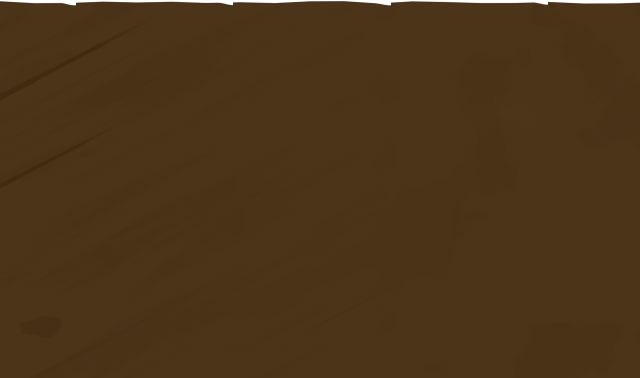
Give the GLSL for this texture, as a Shadertoy shader.

```glsl
// A flat dark brown board with a torn white strip along its top edge.
// Slanted tapering strokes, stretched noise and soft-edged smudges
// add barely visible darker marks, strongest toward the left.

float hash(vec2 p) {
    return fract(sin(dot(p, vec2(127.1, 311.7))) * 43758.5453);
}

float noise(vec2 p) {
    vec2 i = floor(p), f = fract(p);
    f = f * f * (3.0 - 2.0 * f);
    return mix(mix(hash(i), hash(i + vec2(1, 0)), f.x),
               mix(hash(i + vec2(0, 1)), hash(i + vec2(1, 1)), f.x), f.y);
}

float fbm(vec2 p) {
    float sum = 0.0, amp = 0.5;
    for (int i = 0; i < 4; i++) {
        sum += amp * noise(p);
        p = p * 2.03 + 17.3;
        amp *= 0.5;
    }
    return sum;
}

// Stroke along x, thinning and fading toward its right end
float stroke(vec2 q, float start, float end, float height, float halfWidth, float soft) {
    float left = clamp((end - q.x) / (end - start), 0.0, 1.0);
    float w = halfWidth * (0.25 + 0.75 * left);
    w *= 0.7 + 0.6 * noise(vec2(q.x * 30.0, height * 90.0));
    float body = 1.0 - smoothstep(w - soft, w + soft, abs(q.y - height));
    return body * smoothstep(0.0, 0.25, left) * smoothstep(start - 0.02, start + 0.02, q.x);
}

// Depth of the torn strip: straight jagged segments plus a few sharp nicks
float tornDepth(float x) {
    float s = x * 11.0, i = floor(s);
    float jag = mix(hash(vec2(i, 3.0)), hash(vec2(i + 1.0, 3.0)), fract(s));
    float c = x * 2.4 + 0.52;
    float nick = smoothstep(0.9, 1.0, fract(c)) * step(0.3, hash(vec2(floor(c), 8.0)));
    return 0.003 + 0.007 * jag + 0.007 * nick;
}

void mainImage(out vec4 fragColor, in vec2 fragCoord) {
    float px = 1.0 / iResolution.y;
    vec2 p = fragCoord * px;
    float across = fragCoord.x / iResolution.x;

    // Slanted frame: x runs up to the right along the strokes
    vec2 q = mat2(0.887, -0.462, 0.462, 0.887) * p;

    // Two distinct strokes at the left
    float marks = stroke(q, -0.1, 0.85, 0.658, 0.011, 0.0025);
    marks += 0.9 * stroke(q, -0.1, 0.63, 0.45, 0.008, 0.002);

    // Faint scattered strokes
    for (int i = 0; i < 9; i++) {
        vec2 id = vec2(float(i), 5.0);
        float start = 0.9 * hash(id);
        float height = mix(-0.3, 0.75, (float(i) + hash(id + 2.0)) / 9.0);
        float end = start + 0.3 + 0.5 * hash(id + 4.0);
        marks += 0.16 * stroke(q, start, end, height, 0.006, 0.003);
    }

    // Long grain, fading to the right
    float grain = fbm(q * vec2(2.5, 22.0));
    marks += 0.25 * smoothstep(0.48, 0.62, grain) * (1.0 - smoothstep(0.1, 0.75, across));

    // Smudges at the right and in the lower left corner
    float blot = smoothstep(0.54, 0.6, fbm(p * vec2(7.0, 9.0) + 4.0));
    float right = smoothstep(0.5, 0.8, across);
    marks += 0.22 * blot * right;
    vec2 corner = (p - vec2(0.1, 0.135)) / vec2(0.06, 0.026);
    float ragged = length(corner) + 1.2 * (fbm(p * 25.0) - 0.5);
    marks += 0.55 * (1.0 - smoothstep(0.8, 1.05, ragged));

    vec3 brown = vec3(0.298, 0.204, 0.096);
    vec3 darkBrown = vec3(0.255, 0.167, 0.064);
    vec3 color = mix(brown, darkBrown, clamp(marks, 0.0, 1.0));
    color += 0.006 * (fbm(p * 3.0 + 9.0) - 0.5);

    // Torn white strip at the top
    float edge = 1.0 - tornDepth(p.x);
    color = mix(color, vec3(1.0), smoothstep(edge - 0.7 * px, edge + 0.7 * px, p.y));

    fragColor = vec4(color, 1.0);
}
```
